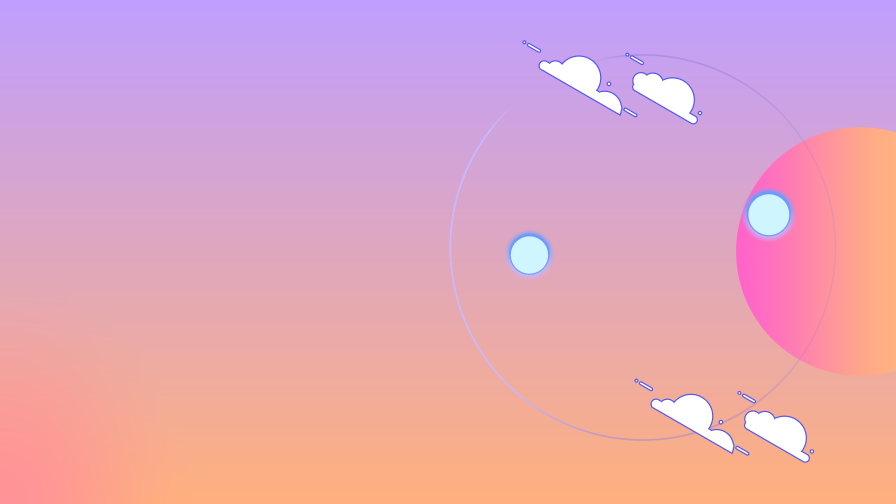
Give the GLSL for this background, as a Shadertoy shader.

```glsl
// Pastel dusk sky with a large sun, a thin orbit, two glowing moons and tilted clouds.

const float CLOUD_UNIT = 1.0 / 432.0;   // cloud shapes are laid out in this unit
const vec3 OUTLINE_BLUE = vec3(0.33, 0.34, 0.93);

// Antialiased coverage of a signed distance
float fill(float d, float px) { return clamp(0.5 - d / px, 0.0, 1.0); }

float stroke(float d, float halfWidth, float px) {
    return fill(d - halfWidth, px) - fill(d + halfWidth, px);
}

float circle(vec2 p, vec2 center, float radius) { return length(p - center) - radius; }

// Horizontal capsule running right from start
float capsule(vec2 p, vec2 start, float len, float radius) {
    p -= start;
    p.x -= clamp(p.x, 0.0, len);
    return length(p) - radius;
}

// Long cloud: small lobes, a tall dome and a trailing lobe on a flat base
float longCloud(vec2 q) {
    float d = capsule(q, vec2(4.0), 72.0, 4.3);
    d = min(d, circle(q, vec2(14.0, 6.0), 7.5));
    d = min(d, circle(q, vec2(35.0, 10.0), 18.7));
    d = min(d, circle(q, vec2(67.0, -1.5), 14.5));
    return max(d, -q.y);
}

// Compact cloud: three rising lobes on a flat base
float compactCloud(vec2 q) {
    float d = capsule(q, vec2(3.5), 56.0, 3.5);
    d = min(d, circle(q, vec2(4.0, 10.0), 7.0));
    d = min(d, circle(q, vec2(14.0, 13.0), 9.0));
    d = min(d, circle(q, vec2(35.5, 9.5), 18.7));
    return max(d, -q.y);
}

// Wind streak: a dash led by a dot
float streak(vec2 q, vec2 start) {
    return min(circle(q, start, 1.2), capsule(q, start + vec2(4.5, 0.0), 10.0, 1.2));
}

float cloudGroup(vec2 p, vec2 origin) {
    vec2 along = vec2(0.866, -0.5);
    vec2 q = p - origin;
    q = vec2(dot(q, along), dot(q, vec2(0.5, 0.866))) / CLOUD_UNIT;
    float d = min(longCloud(q), compactCloud(q - vec2(78.3, 24.4)));
    d = min(d, min(streak(q, vec2(-20.7, 13.0)), streak(q, vec2(61.0, 48.0))));
    d = min(d, capsule(q, vec2(83.0, 6.4), 10.0, 1.2));
    d = min(d, circle(q, vec2(59.8, 18.4), 1.5));
    d = min(d, circle(q, vec2(139.9, 35.7), 1.4));
    return d * CLOUD_UNIT;
}

vec3 sky(vec2 p) {
    vec3 color = mix(vec3(1.0, 0.69, 0.49), vec3(0.75, 0.62, 1.0), p.y);
    float glow = 1.0 - smoothstep(0.0, 1.0, length(p / vec2(0.4, 0.46)));
    return mix(color, vec3(1.0, 0.57, 0.6), glow * 0.95);
}

vec3 addSun(vec3 color, vec2 p, vec2 center, float radius, float px) {
    float across = smoothstep(-1.15, 0.4, (p.x - center.x) / radius);
    vec3 surface = mix(vec3(1.0, 0.38, 0.8), vec3(1.0, 0.7, 0.5), across);
    return mix(color, surface, fill(circle(p, center, radius), px));
}

// Orbit line: pale on the left, faint violet elsewhere, with a soft gap
vec3 addOrbit(vec3 color, vec2 p, vec2 center, float radius, float px) {
    vec2 dir = normalize(p - center + 1e-5);
    float leftSide = smoothstep(0.1, -0.8, dir.x);
    vec3 tint = mix(vec3(0.6, 0.5, 0.84), vec3(0.78, 0.73, 1.0), leftSide);
    float alpha = mix(0.5, 0.95, leftSide) * (1.0 - 0.6 * smoothstep(0.3, 0.95, dir.x));
    alpha *= 1.0 - smoothstep(0.91, 0.985, dot(dir, vec2(-0.49, 0.87)));
    return mix(color, tint, alpha * stroke(circle(p, center, radius), 0.0017, px));
}

// Moon: pale disc, blue rim and a halo that is bluer at the top
vec3 addMoon(vec3 color, vec2 p, vec2 center, float radius, float px) {
    float d = circle(p, center, radius);
    float height = smoothstep(-1.0, 1.0, (p.y - center.y) / radius);
    vec3 haloTint = mix(vec3(0.76, 0.72, 1.0), vec3(0.4, 0.63, 1.0), height);
    float halo = 1.0 - smoothstep(0.0, radius * 0.42, d);
    color = mix(color, haloTint, halo * 0.9);
    float rim = circle(p, center + vec2(0.0, 0.07 * radius), radius * 1.09);
    color = mix(color, vec3(0.44, 0.6, 1.0), fill(min(rim, d - 0.06 * radius), px));
    return mix(color, vec3(0.81, 0.96, 1.0), fill(d, px));
}

vec3 addClouds(vec3 color, vec2 p, float px) {
    for (int i = 0; i < 2; i++) {
        vec2 origin = vec2(1.067, 0.866) + float(i) * vec2(0.2222, -0.6713);
        float d = cloudGroup(p, origin);
        color = mix(color, vec3(1.0), fill(d, px));
        color = mix(color, OUTLINE_BLUE, stroke(d, 0.0012, px));
    }
    return color;
}

void mainImage(out vec4 fragColor, in vec2 fragCoord) {
    vec2 p = fragCoord / iResolution.y;
    float px = 1.0 / iResolution.y;

    vec3 color = sky(p);
    color = addSun(color, p, vec2(1.707, 0.501), 0.2465, px);
    color = addOrbit(color, p, vec2(1.2755, 0.509), 0.382, px);
    color = addMoon(color, p, vec2(1.0505, 0.494), 0.037, px);
    color = addMoon(color, p, vec2(1.5255, 0.574), 0.0405, px);
    color = addClouds(color, p, px);
    fragColor = vec4(color, 1.0);
}
```
